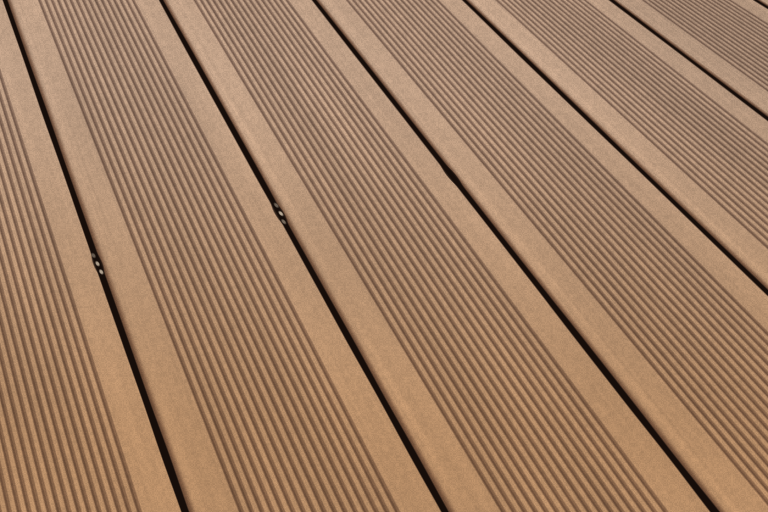
Give the GLSL for this texture, as a WebGL 2 fragment shader.

```glsl
#version 300 es
precision highp float;
// Ribbed composite deck boards running diagonally, fanned out by perspective.
uniform vec2 u_resolution;
out vec4 fragColor;

#define GROOVES 16.0       // grooves on each board
#define RIB_START 0.20     // ribbed zone, as a fraction of board pitch
#define RIB_END 0.84
#define GROOVE_HALF 0.25   // half width of a groove, in groove periods
#define GAP_HALF 0.015     // half width of the gap, in board pitches
#define SHADE_WIDTH 0.05   // reach of the shaded edge beside a gap
#define GRAIN 0.075
#define WEAR 0.07

const vec3 WARM_NEAR = vec3(0.715, 0.55, 0.40);
const vec3 PALE_FAR = vec3(0.755, 0.63, 0.53);
const vec3 GAP_DARK = vec3(0.085, 0.05, 0.035);
const vec3 EDGE_BROWN = vec3(0.36, 0.24, 0.17);
const vec3 CLIP_METAL = vec3(0.72, 0.66, 0.58);

float hash(vec2 p) {
  vec3 q = fract(vec3(p.xyx) * 0.1031);
  q += dot(q, q.yzx + 33.33);
  return fract((q.x + q.y) * q.z);
}

float noise(vec2 p) {
  vec2 i = floor(p), f = fract(p);
  f = f * f * (3.0 - 2.0 * f);
  return mix(mix(hash(i), hash(i + vec2(1, 0)), f.x),
             mix(hash(i + vec2(0, 1)), hash(i + vec2(1, 1)), f.x), f.y);
}

// 1 where d < edge, softened over aa
float inside(float d, float edge, float aa) {
  return 1.0 - smoothstep(edge - aa, edge + aa, d);
}

// Board coordinate: gap k lies on x = a(k) + s(k) * depth, both quadratic in k.
// Returns k and the local width of one board.
vec2 boardCoord(float x, float depth) {
  float qa = 0.0128 * depth - 0.0029;
  float qb = 0.19 * depth + 0.3076;
  float qc = x - 0.0098 - 0.352 * depth;
  float root = sqrt(max(qb * qb + 4.0 * qa * qc, 1e-4));
  return vec2(2.0 * qc / (qb + root), root);
}

void main() {
  vec2 p = gl_FragCoord.xy / u_resolution.y;
  float depth = 1.0 - p.y;
  vec2 bc = boardCoord(p.x, depth);
  float k = bc.x;
  float board = floor(k), f = k - board;
  float aa = 0.75 * fwidth(k);

  // Plank colour: warm near, pale far, with board tint, streaks and worn haze
  vec3 col = mix(WARM_NEAR, PALE_FAR, smoothstep(0.05, 0.95, p.y));
  float tint = hash(vec2(board + 9.0, 3.0)) - 0.5;
  float streak = noise(vec2(k * 70.0 + 200.0, depth * 5.0)) - 0.5;
  float haze = noise(vec2(k * 5.0 + 40.0, depth * 4.0)) - 0.5;
  col *= 1.0 + 0.03 * tint + 0.05 * streak + WEAR * haze;
  col *= 1.0 - 0.10 * smoothstep(0.9, 1.5, p.x) * p.y;

  // Grooves: a shaded channel with a deeper line on its left wall
  float g = (f - RIB_START) / (RIB_END - RIB_START) * GROOVES;
  float gaa = max(aa * GROOVES / (RIB_END - RIB_START), 0.09);
  float ribbed = step(0.0, g) * step(g, GROOVES);
  float c = fract(g) - 0.5;
  float channel = inside(abs(c), GROOVE_HALF, gaa);
  float wall = inside(abs(c + 0.09), 0.10, gaa);
  float crest = inside(abs(abs(c) - 0.42), 0.08, gaa);
  vec3 ribs = col * (0.97 + 0.04 * crest);
  ribs *= 1.0 - channel * vec3(0.25, 0.28, 0.28) - wall * vec3(0.13, 0.14, 0.14);
  col = mix(col, ribs, ribbed);

  // Rounded plank edges: shaded right of each gap, crisp on its left
  float gapId = floor(k + 0.5);
  float e = k - gapId;
  float lip = inside(abs(e - 0.075), 0.012, 0.012);
  col *= 1.0 + 0.035 * lip;
  float shade = step(0.0, e) * (1.0 - smoothstep(GAP_HALF, SHADE_WIDTH, e));
  col = mix(col, EDGE_BROWN, 0.85 * shade);

  // Fine sandy grain and larger mottling
  float grain = hash(floor(p * 420.0)) - 0.5;
  float mottle = noise(p * 130.0) - 0.5;
  col *= 1.0 + GRAIN * grain + 0.05 * mottle;

  // Dark gap, slightly uneven along its length
  float halfGap = GAP_HALF * (0.9 + 0.25 * noise(vec2(gapId * 7.0 + 50.0, depth * 9.0)));
  float gap = inside(abs(e), halfGap, aa);
  col = mix(col, GAP_DARK, gap);

  // Fixing clips: a dark notch with small glints, in a row across the gaps
  float row = 0.515 - 0.11 * gapId + 0.012 * gapId * gapId;
  vec2 q = vec2(e * bc.y, depth - row);
  float px = 1.0 / u_resolution.y;
  float visible = step(-0.5, gapId) * step(gapId, 2.5);
  float notch = inside(length(q * vec2(1.0, 0.4)), 0.009, px);
  col = mix(col, GAP_DARK, 0.8 * notch * visible);
  for (int j = 0; j < 3; j++) {
    float n = float(j);
    float side = hash(vec2(gapId + 5.0, n)) - 0.5;
    vec2 center = vec2(0.008 * side, 0.016 * (n - 1.0));
    float glint = inside(length((q - center) * vec2(1.0, 0.8)), 0.0035, px);
    float bright = hash(vec2(n + 2.0, gapId + 8.0)) * step(gapId, 1.5);
    col = mix(col, CLIP_METAL, glint * visible * bright);
  }

  fragColor = vec4(clamp(col, 0.0, 1.0), 1.0);
}
```
